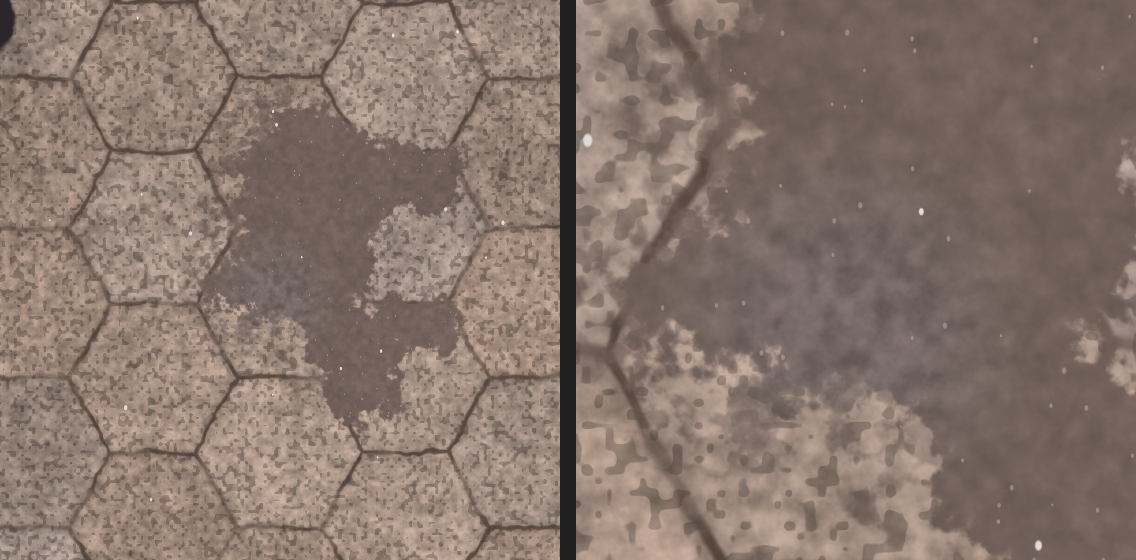
Left: the whole. Right: its middle third, enlarged.
This texture is drawn by a three.js fragment shader. Its source:

```glsl
// Weathered hexagonal paving with an irregular mortar patch in the middle.
// Two interleaved grids give the hexagons; layered value noise gives the grain,
// broken joints and ragged patch edge, and hashed cells scatter pale grit.

#define TILE_ORIGIN vec2(0.2747, 0.326)
#define TILE_SCALE vec2(0.2593, 0.268)
#define JOINT_WIDTH 0.013
#define JOINT_WOBBLE 0.030
#define GRAIN_CONTRAST 0.50
#define TILE_VARIATION 0.075
#define PATCH_RAGGED 0.085
#define STONE_COLOR vec3(0.615, 0.540, 0.495)
#define JOINT_COLOR vec3(0.345, 0.280, 0.250)
#define PATCH_COLOR vec3(0.440, 0.375, 0.350)
#define GRIT_COLOR vec3(0.780, 0.730, 0.690)

varying vec2 vUv;

float hash(vec2 p) {
  vec3 q = fract(vec3(p.xyx) * 0.1031);
  q += dot(q, q.yzx + 33.33);
  return fract((q.x + q.y) * q.z);
}

float noise(vec2 p) {
  vec2 i = floor(p), f = fract(p);
  f = f * f * (3.0 - 2.0 * f);
  return mix(mix(hash(i), hash(i + vec2(1.0, 0.0)), f.x),
             mix(hash(i + vec2(0.0, 1.0)), hash(i + 1.0), f.x), f.y);
}

float fbm(vec2 p) {
  float sum = 0.0, amp = 0.5;
  for (int i = 0; i < 4; i++) {
    sum += amp * noise(p);
    p = mat2(1.6, 1.2, -1.2, 1.6) * p + 17.3;
    amp *= 0.5;
  }
  return sum / 0.9375;
}

// Returns distance to the tile edge (x) and the integer tile id (yz).
vec3 hexTile(vec2 p) {
  vec2 r = vec2(1.7320508, 1.0);
  vec2 a = p - r * floor(p / r + 0.5);
  vec2 b = p - r * (floor(p / r) + 0.5);
  vec2 local = dot(a, a) < dot(b, b) ? a : b;
  vec2 id = floor((p - local) / (0.5 * r) + 0.5);
  vec2 q = abs(local);
  return vec3(0.5 - max(q.y, dot(q, vec2(0.8660254, 0.5))), id);
}

float capsule(vec2 p, vec2 a, vec2 b, float radius) {
  vec2 pa = p - a, ba = b - a;
  return length(pa - ba * clamp(dot(pa, ba) / dot(ba, ba), 0.0, 1.0)) - radius;
}

float softUnion(float a, float b) {
  float h = max(0.03 - abs(a - b), 0.0) / 0.03;
  return min(a, b) - h * h * 0.0075;
}

// Mortar body with its four spreading arms.
float patchShape(vec2 p) {
  float d = capsule(p, vec2(0.555, 0.690), vec2(0.550, 0.550), 0.125);
  d = softUnion(d, capsule(p, vec2(0.586, 0.675), vec2(0.762, 0.681), 0.058));
  d = softUnion(d, capsule(p, vec2(0.573, 0.480), vec2(0.645, 0.295), 0.062));
  d = softUnion(d, capsule(p, vec2(0.625, 0.400), vec2(0.768, 0.420), 0.055));
  return softUnion(d, capsule(p, vec2(0.430, 0.486), vec2(0.520, 0.530), 0.055));
}

// Sparse irregular specks, one candidate per cell.
float grit(vec2 p, float density) {
  vec2 cell = floor(p), f = fract(p) - 0.5;
  f -= 0.5 * (vec2(hash(cell + 7.1), hash(cell + 19.7)) - 0.5);
  float size = mix(0.10, 0.24, hash(cell + 41.3));
  float speck = 1.0 - smoothstep(size * 0.5, size, length(f * vec2(1.3, 0.9)));
  return speck * step(1.0 - density, hash(cell + 3.7));
}

void main() {
  vec2 uv = vUv;
  float fine = fbm(uv * 95.0);
  float coarse = fbm(uv * 30.0 + 5.0);
  float broad = fbm(uv * 6.0 + 31.0);

  // Stone: tone per tile, broad soiling and gritty pores
  vec2 wobble = vec2(noise(uv * 26.0), noise(uv * 26.0 + 60.0)) - 0.5;
  wobble += 0.6 * (vec2(noise(uv * 80.0), noise(uv * 80.0 + 90.0)) - 0.5);
  vec3 tile = hexTile((uv - TILE_ORIGIN) / TILE_SCALE + JOINT_WOBBLE * wobble);
  float tone = 1.02 + TILE_VARIATION * (2.0 * hash(tile.yz + 50.0) - 1.0);
  tone += 0.16 * (broad - 0.5) + 0.06 * (0.5 - uv.y);
  tone -= 0.12 * (1.0 - smoothstep(0.0, 0.20, uv.x)) * smoothstep(0.50, 0.70, uv.y);
  tone += GRAIN_CONTRAST * (fine - 0.5) + 0.28 * (coarse - 0.5);
  vec3 tint = mix(vec3(0.98, 1.0, 1.02), vec3(1.02, 0.995, 0.97), hash(tile.yz + 83.0));
  vec3 color = STONE_COLOR * tint * tone;
  color *= 1.0 - 0.22 * smoothstep(0.64, 0.76, noise(uv * 150.0));

  // Joints: soft grimy shoulder and a broken dark line
  float presence = mix(0.40, 0.95, smoothstep(0.30, 0.60, noise(uv * 13.0 + 12.0)));
  float width = JOINT_WIDTH * mix(0.75, 1.35, coarse);
  color *= 1.0 - 0.13 * (1.0 - smoothstep(0.0, 0.055, tile.x));
  float joint = 1.0 - smoothstep(width * 0.35, width * 1.55, tile.x);
  color = mix(color, JOINT_COLOR * (0.8 + 0.4 * fine), joint * presence);

  // Mortar: solid core, crumbled rim and a patchy film on its left
  float d = patchShape(uv) + PATCH_RAGGED * (coarse - 0.5) + 0.045 * (fine - 0.5);
  float core = 1.0 - smoothstep(-0.008, 0.008, d);
  float film = (1.0 - smoothstep(0.0, 0.085, d)) * (1.0 - smoothstep(0.48, 0.62, uv.x));
  film *= smoothstep(0.46, 0.60, fbm(uv * 55.0 + 71.0));
  vec3 mortar = PATCH_COLOR * (1.0 + 0.22 * (fine - 0.5) + 0.14 * (broad - 0.5));
  float ashen = 1.0 - smoothstep(0.02, 0.14, length(uv - vec2(0.49, 0.47)));
  mortar = mix(mortar, vec3(0.45, 0.41, 0.41) * (0.7 + 0.6 * fine), 0.6 * ashen);
  color = mix(color, mortar, max(core * 0.96, film * 0.75));

  // Pale grit and a dark stain at the upper left corner
  color = mix(color, GRIT_COLOR, 0.45 * core * grit(uv * 100.0, 0.07));
  color = mix(color, vec3(0.88, 0.86, 0.84), grit(uv * 42.0 + 9.0, 0.006));
  float stain = length((uv - vec2(0.0, 0.965)) * vec2(1.6, 0.8)) + 0.03 * (coarse - 0.5);
  color = mix(color, vec3(0.17, 0.15, 0.16), 1.0 - smoothstep(0.032, 0.046, stain));

  gl_FragColor = vec4(clamp(color, 0.0, 1.0), 1.0);
}
```
